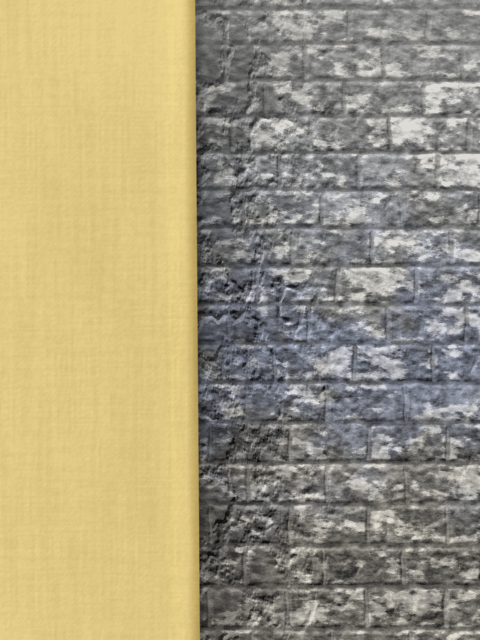
Reproduce this texture procedurally as a Shadertoy shader.

```glsl
float hash(vec2 p) {
    return fract(sin(dot(p, vec2(127.1, 311.7))) * 43758.5453);
}

float noise(vec2 p) {
    vec2 i = floor(p), f = fract(p);
    f = f * f * (3.0 - 2.0 * f);
    return mix(mix(hash(i), hash(i + vec2(1, 0)), f.x),
               mix(hash(i + vec2(0, 1)), hash(i + vec2(1, 1)), f.x), f.y);
}

float fbm(vec2 p) {
    float sum = 0.0, amp = 0.5;
    for (int i = 0; i < 5; i++) {
        sum += amp * noise(p);
        p = mat2(1.6, 1.2, -1.2, 1.6) * p + 3.7;
        amp *= 0.5;
    }
    return sum;
}

// Distances to the upright and level joints, then the brick's cell
vec4 brick(vec2 p) {
    p += 0.007 * (vec2(fbm(p * 40.0), fbm(p * 40.0 + 9.0)) - 0.5);
    // Courses grow taller towards the floor
    float drop = 0.987 - p.y;
    float course = (sqrt(0.003025 + 0.0014 * drop) - 0.055) / 0.0007;
    float row = floor(course);
    // Running bond with a slow sideways drift
    float shift = 0.419 + 0.061 * mod(row, 2.0) + 0.094 * smoothstep(2.0, 12.0, row);
    float column = (p.x - shift) / 0.1235 + 0.12 * (hash(vec2(row, 4.0)) - 0.5);
    vec2 f = fract(vec2(column, course));
    vec2 gap = min(f, 1.0 - f) * vec2(0.1235, 0.055 + 0.0007 * row);
    return vec4(gap, floor(column), row);
}

float relief(vec2 p) {
    vec2 gap = brick(p).xy;
    float crumple = 1.0 - smoothstep(0.32, 0.56, p.x);
    float ridges = abs(fbm(p * vec2(24, 19) + 5.0) - 0.48);
    return smoothstep(0.0, 0.009, min(gap.x * 1.3, gap.y))
         + 0.85 * fbm(p * vec2(48, 60))
         + (0.6 + 2.2 * crumple) * smoothstep(0.0, 0.13, ridges);
}

vec3 wall(vec2 p) {
    vec4 b = brick(p);
    float height = relief(p);
    float slope = height - relief(p + vec2(-0.0012, 0.003));
    float grain = fbm(p * vec2(85, 150));

    // Overall light, brick to brick variation and rough surface
    float tone = mix(0.39, 0.51, smoothstep(0.1, 1.0, p.y));
    tone += 0.09 * (hash(b.zw) - 0.5) + 0.55 * (grain - 0.47);
    tone += 0.26 * clamp(slope, -0.9, 0.9);

    // Worn whitewash, densest around a few spots
    vec2 spots[9] = vec2[9](vec2(0.645, 0.79), vec2(0.6, 0.557), vec2(0.525, 0.44),
        vec2(0.71, 0.73), vec2(0.485, 0.96), vec2(0.7, 0.51), vec2(0.49, 0.05),
        vec2(0.68, 0.06), vec2(0.73, 0.245));
    float wash = 0.0;
    for (int i = 0; i < 9; i++) {
        vec2 d = (p - spots[i]) / vec2(0.055, 0.023);
        wash += exp(-dot(d, d));
    }
    float flakes = fbm(p * vec2(34, 58) + 20.0) + 0.25 * (grain - 0.5);
    float worn = smoothstep(0.5, 0.68, flakes + 0.22 * wash + 0.1 * (p.x - 0.52));
    float face = smoothstep(0.001, 0.007, min(b.x, b.y));
    tone += 0.24 * worn * face;

    // Dark level joints, paler upright joints
    float level = 1.0 - smoothstep(0.0008, 0.0042, b.y);
    float upright = (1.0 - smoothstep(0.0008, 0.003, b.x)) * (1.0 - level);
    tone = mix(tone, 0.23 + 0.35 * grain, 0.6 * level);
    tone = mix(tone, 0.34 + 0.45 * grain, 0.6 * upright);

    // Shade beside the cloth, haze at the top
    tone *= mix(0.72, 1.04, smoothstep(0.3, 0.5, p.x));
    tone *= mix(0.6, 1.0, smoothstep(0.305, 0.325, p.x));
    tone = mix(tone, 0.56, 0.3 * smoothstep(0.75, 1.0, p.y));

    // Blue cast at mid height, brown near the floor and in worn places
    float blue = exp(-pow((p.y - 0.45) / 0.22, 2.0)) * smoothstep(0.35, 0.6, fbm(p * 15.0));
    vec3 tint = mix(vec3(1.03, 1.0, 0.94), vec3(1.0, 1.0, 0.99), smoothstep(0.1, 0.5, p.y));
    tint = mix(tint, vec3(0.95, 0.99, 1.1), blue);
    return clamp(tone, 0.06, 0.86) * mix(tint, vec3(1.02, 1.0, 0.95), 0.5 * worn);
}

vec3 cloth(vec2 p, float edge) {
    // Long slubs both ways and a fine diagonal twill
    float slubs = noise(p * vec2(230, 14)) + 0.7 * noise(p * vec2(22, 300)) - 0.85;
    float twill = noise(vec2(p.x + p.y, p.y - p.x) * vec2(150, 330)) - 0.5;
    float soft = fbm(p * vec2(9, 5)) - 0.48;
    float weave = 0.35 + 0.32 * slubs + 0.35 * twill + 0.5 * soft;
    weave -= 0.22 * smoothstep(0.55, 1.0, p.y);
    vec3 col = mix(vec3(0.9, 0.81, 0.54), vec3(0.81, 0.72, 0.455), clamp(weave, 0.0, 1.0));
    // Rounded fold along the free edge
    float inset = edge - p.x;
    col *= 1.0 + 0.035 * exp(-pow((inset - 0.035) / 0.018, 2.0));
    return col * mix(vec3(0.83, 0.8, 0.7), vec3(1), smoothstep(0.0, 0.02, inset));
}

void mainImage(out vec4 fragColor, in vec2 fragCoord) {
    vec2 p = fragCoord / iResolution.y;
    float edge = 0.3125 - 0.0075 * p.y;
    float px = 1.0 / iResolution.y;
    float beyond = smoothstep(-px, px, p.x - edge);
    fragColor = vec4(mix(cloth(p, edge), wall(p), beyond), 1.0);
}
```
